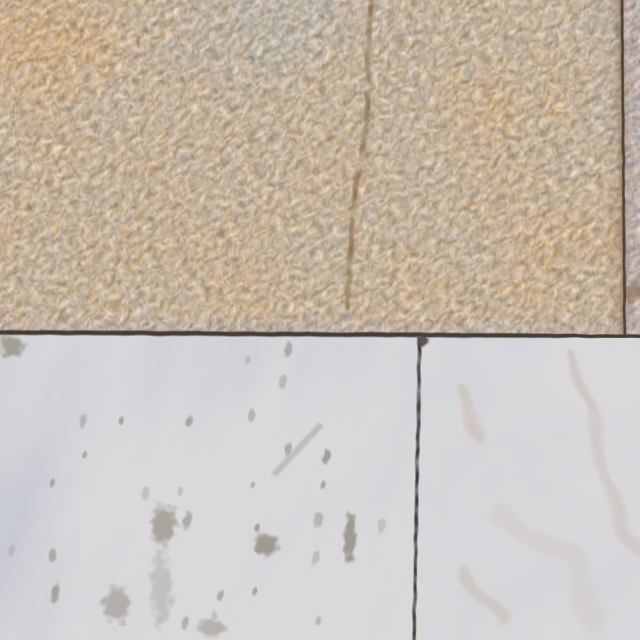
A three.js fragment shader for this texture:

```glsl
// Grainy tan granite slab above two pale marble tiles, split by dark joints.
varying vec2 vUv;

const vec3 GRANITE = vec3(0.765, 0.695, 0.605);
const vec3 GRANITE_OCHRE = vec3(0.80, 0.675, 0.525);
const vec3 GRANITE_GREY = vec3(0.73, 0.70, 0.66);
const vec3 GRANITE_ROSE = vec3(0.735, 0.685, 0.665);
const vec3 MARBLE = vec3(0.855, 0.848, 0.858);
const vec3 MARBLE_BLUE = vec3(0.77, 0.78, 0.82);
const vec3 VEIN = vec3(0.79, 0.745, 0.715);
const vec3 PIT = vec3(0.60, 0.58, 0.54);
const vec3 RUST = vec3(0.53, 0.42, 0.30);
const vec3 JOINT = vec3(0.24, 0.21, 0.19);
const float GRAIN_SCALE = 92.0;
const float GRAIN_DEPTH = 0.23;
const float PIT_CELLS = 19.0;
const float PIT_CHANCE = 0.30;

vec2 hash2(vec2 p) {
  vec2 q = vec2(dot(p, vec2(127.1, 311.7)), dot(p, vec2(269.5, 183.3)));
  return fract(sin(q) * 43758.5);
}

float gradientAt(vec2 cell, vec2 offset) {
  return dot(hash2(cell) * 2.0 - 1.0, offset);
}

float noise(vec2 p) {
  vec2 i = floor(p), f = fract(p);
  vec2 u = f * f * f * (f * (f * 6.0 - 15.0) + 10.0);
  vec2 e = vec2(1.0, 0.0);
  float low = mix(gradientAt(i, f), gradientAt(i + e.xy, f - e.xy), u.x);
  float high = mix(gradientAt(i + e.yx, f - e.yx), gradientAt(i + e.xx, f - e.xx), u.x);
  return mix(low, high, u.y);
}

float fbm(vec2 p) {
  return noise(p) + 0.5 * noise(p * 2.1 + 7.3) + 0.25 * noise(p * 4.3 + 2.9);
}

float glow(vec2 p, vec2 centre, vec2 radius) {
  vec2 d = (p - centre) / radius;
  return exp(-dot(d, d));
}

float blob(vec2 p, vec2 centre, vec2 radius) {
  float d = length((p - centre) / radius) + 0.7 * noise(p * 75.0);
  return 1.0 - smoothstep(0.55, 1.25, d);
}

float line(vec2 p, vec2 a, vec2 b, float width) {
  vec2 ab = b - a;
  float t = clamp(dot(p - a, ab) / dot(ab, ab), 0.0, 1.0);
  return 1.0 - smoothstep(0.2 * width, width, length(p - a - ab * t));
}

vec3 granite(vec2 p, float seamX) {
  // Broad mineral tints
  float ochre = glow(p, vec2(0.03, 0.95), vec2(0.13, 0.10)) + 0.8 * glow(p, vec2(0.80, 0.82), vec2(0.10, 0.06))
    + 0.7 * glow(p, vec2(0.88, 0.60), vec2(0.09, 0.07)) + 0.3 * glow(p, vec2(0.35, 0.62), vec2(0.18, 0.07));
  float grey = glow(p, vec2(0.43, 0.97), vec2(0.15, 0.10)) + 0.7 * glow(p, vec2(0.95, 0.92), vec2(0.05, 0.13));
  float patches = fbm(p * 7.0);
  vec3 c = mix(GRANITE, GRANITE_OCHRE, clamp(0.75 * ochre + 0.5 * patches, 0.0, 1.0));
  c = mix(c, GRANITE_GREY, clamp(0.8 * grey - 0.35 * patches, 0.0, 1.0));
  c = mix(c, GRANITE_ROSE, 0.6 * (1.0 - smoothstep(0.485, 0.515, p.y)));
  c = mix(c, GRANITE_ROSE, smoothstep(seamX, seamX + 0.006, p.x));

  // Slanted grain with warm and cool flecks
  vec2 g = vec2(p.x * 0.9 + p.y * 0.35, p.y * 0.8 - p.x * 0.5) * GRAIN_SCALE;
  g += 0.7 * vec2(noise(p * 45.0), noise(p * 45.0 + 19.0));
  float grain = noise(g * vec2(0.8, 1.25)) + 0.55 * noise(g * 1.9 + 11.0);
  c += GRAIN_DEPTH * grain * vec3(1.0, 1.0, 1.02);
  c += 0.06 * noise(g * 0.7 + 31.0) * vec3(1.0, 0.1, -1.0);

  // Broken rusty crack
  vec2 w = p + vec2(0.005 * noise(p * 28.0), 0.0);
  float crack = max(line(w, vec2(0.580, 1.02), vec2(0.572, 0.80), 0.007),
    max(line(w, vec2(0.572, 0.80), vec2(0.554, 0.70), 0.008), line(w, vec2(0.554, 0.70), vec2(0.543, 0.52), 0.007)));
  c = mix(c, RUST, crack * clamp(0.45 + 1.1 * noise(p * vec2(30.0, 42.0)), 0.0, 0.85));
  return mix(c, RUST, 0.6 * blob(p, vec2(0.992, 0.544), vec2(0.014, 0.016)));
}

float scatteredPits(vec2 p) {
  vec2 g = p * PIT_CELLS, cell = floor(g);
  vec2 r = hash2(cell + 4.0), s = hash2(cell + 57.0);
  vec2 d = (fract(g) - 0.3 - 0.4 * r) / mix(vec2(0.08, 0.12), vec2(0.15, 0.29), s.x);
  d.x -= 0.25 * d.y;
  float pit = 1.0 - smoothstep(0.5, 1.25, length(d) + 0.6 * noise(p * 90.0));
  return pit * step(1.0 - PIT_CHANCE, s.y) * mix(0.3, 0.85, r.x);
}

vec3 pittedMarble(vec2 p) {
  float streak = fbm(vec2(p.x * 13.0 - p.y * 5.0, p.y * 3.0));
  float blue = 0.65 * glow(p, vec2(0.0, 0.17), vec2(0.13, 0.20)) + 0.22 * smoothstep(0.25, 0.47, p.y);
  vec3 c = mix(MARBLE, MARBLE_BLUE, clamp(blue + 0.35 * streak, 0.0, 1.0));
  float pits = scatteredPits(p);
  // Larger worn hollows
  pits = max(pits, 0.75 * blob(p, vec2(0.255, 0.180), vec2(0.021, 0.032)));
  pits = max(pits, 0.90 * blob(p, vec2(0.416, 0.150), vec2(0.020, 0.018)));
  pits = max(pits, 0.90 * blob(p, vec2(0.547, 0.160), vec2(0.010, 0.038)));
  pits = max(pits, 0.60 * blob(p, vec2(0.182, 0.055), vec2(0.022, 0.030)));
  pits = max(pits, 0.35 * blob(p, vec2(0.252, 0.080), vec2(0.018, 0.060)));
  pits = max(pits, 0.55 * blob(p, vec2(0.330, 0.018), vec2(0.022, 0.015)));
  pits = max(pits, 0.85 * blob(p, vec2(0.018, 0.460), vec2(0.020, 0.018)));
  pits = max(pits, 0.40 * line(p + 0.012 * noise(p * 30.0), vec2(0.43, 0.26), vec2(0.50, 0.335), 0.008));
  return mix(c, PIT, pits);
}

vec3 veinedMarble(vec2 p) {
  vec2 w = p + 0.022 * vec2(noise(p * 14.0), noise(p * 14.0 + 23.0));
  float veins = 0.6 * line(w, vec2(0.715, 0.39), vec2(0.755, 0.325), 0.014);
  veins = max(veins, 0.65 * line(w, vec2(0.890, 0.45), vec2(0.928, 0.36), 0.011));
  veins = max(veins, 0.45 * line(w, vec2(0.928, 0.36), vec2(0.94, 0.25), 0.014));
  veins = max(veins, 0.50 * line(w, vec2(0.94, 0.25), vec2(1.00, 0.14), 0.015));
  veins = max(veins, 0.28 * line(w, vec2(0.78, 0.20), vec2(0.90, 0.12), 0.025));
  veins = max(veins, 0.25 * line(w, vec2(0.90, 0.12), vec2(0.93, 0.02), 0.025));
  veins = max(veins, 0.60 * line(w, vec2(0.72, 0.105), vec2(0.785, 0.03), 0.015));
  vec3 c = mix(MARBLE, MARBLE_BLUE, clamp(0.12 + 0.3 * fbm(w * 6.0), 0.0, 1.0));
  return mix(c, VEIN, veins);
}

void main() {
  vec2 p = vUv;
  float wobble = 0.0016 * noise(p * 34.0);
  float ledgeY = 0.4805 - 0.006 * p.x + wobble;
  float slabX = 0.976 - 0.008 * (p.y - 0.48) + wobble;
  float tileX = 0.647 + 0.018 * p.y + 2.0 * wobble;

  // Stone faces
  vec3 tiles = mix(pittedMarble(p), veinedMarble(p), smoothstep(-0.002, 0.002, p.x - tileX));
  vec3 color = mix(tiles, granite(p, slabX), smoothstep(-0.002, 0.002, p.y - ledgeY));
  float upper = step(ledgeY, p.y);

  // Joints, soft shade and chipped corner
  float slabShade = upper * exp(-abs(p.x - slabX + 0.004) / 0.007);
  color = mix(color, RUST, 0.5 * slabShade);
  float slabJoint = upper * (1.0 - smoothstep(0.0008, 0.0036, abs(p.x - slabX)));
  float tileJoint = (1.0 - upper) * (1.0 - smoothstep(0.0008, 0.0045, abs(p.x - tileX)));
  tileJoint *= clamp(0.8 + 0.8 * noise(p * vec2(8.0, 45.0)), 0.4, 0.95);
  float ledgeWidth = mix(0.0056, 0.0038, smoothstep(0.7, 1.0, p.x));
  float ledgeJoint = 1.0 - smoothstep(0.0015, ledgeWidth, abs(p.y - ledgeY));
  float chip = (1.0 - upper) * blob(p, vec2(0.660, 0.469), vec2(0.010, 0.011));
  color = mix(color, JOINT, max(max(0.85 * slabJoint, tileJoint), max(0.95 * ledgeJoint, 0.8 * chip)));
  gl_FragColor = vec4(clamp(color, 0.0, 1.0), 1.0);
}
```
